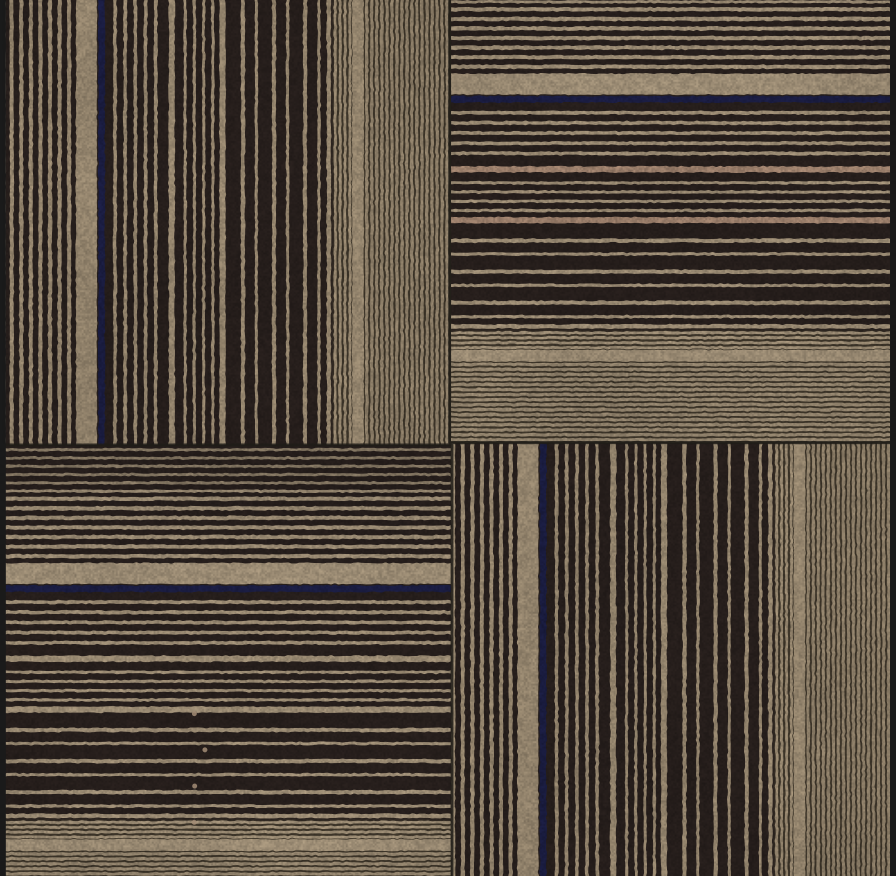
Give the GLSL for this pattern, as a WebGL 1 fragment shader.

```glsl
precision highp float;
// Four striped carpet tiles, quarter-turned in a checkerboard, with woven grain and lint.
uniform vec2 u_resolution;

float hash(vec2 p) {
  vec3 q = fract(vec3(p.xyx) * 0.1031);
  q += dot(q, q.yzx + 33.33);
  return fract((q.x + q.y) * q.z);
}

float noise(vec2 p) {
  vec2 i = floor(p), f = fract(p);
  f = f * f * (3.0 - 2.0 * f);
  return mix(mix(hash(i), hash(i + vec2(1.0, 0.0)), f.x),
             mix(hash(i + vec2(0.0, 1.0)), hash(i + vec2(1.0, 1.0)), f.x), f.y);
}

// Antialiased coverage of a shape of the given half width.
float cover(float d, float halfWidth, float pixel) {
  return clamp((halfWidth - abs(d)) / pixel + 0.5, 0.0, 1.0);
}

// A run of evenly spaced stripes.
float run(float s, float first, float gap, float count, float halfWidth, float pixel) {
  float i = clamp(floor((s - first) / gap + 0.5), 0.0, count - 1.0);
  return cover(s - first - i * gap, halfWidth, pixel);
}

// Pale yarn across one tile, from loose stripes to the dense pinstripe edge.
float paleYarn(float s, float px) {
  float m = run(s, -32.0, 7.1, 6.0, 1.2, px);
  m = max(m, run(s, 10.0, 8.2, 7.0, 1.7, px));
  m = max(m, cover(s - 74.0, 9.0, px));
  m = max(m, run(s, 98.5, 8.7, 5.0, 1.5, px));
  m = max(m, run(s, 158.5, 7.9, 4.0, 1.25, px));
  m = max(m, run(s, 147.0, 43.5, 2.0, 2.6, px));
  m = max(m, run(s, 208.0, 26.6, 3.0, 1.7, px));
  m = max(m, run(s, 219.5, 26.8, 3.0, 1.3, px));
  m = max(m, cover(s - 281.5, 1.8, px));
  m = max(m, run(s, 287.0, 4.2, 4.0, 1.2, px));
  m = max(m, cover(s - 306.5, 5.0, px));
  return max(m, run(s, 314.0, 4.3, 17.0, 1.35, px));
}

void main() {
  // The canvas is 750 units tall, measured down from its top left corner.
  float px = 750.0 / u_resolution.y;
  vec2 p = vec2(gl_FragCoord.x, u_resolution.y - gl_FragCoord.y) * px;

  // Choose the tile and its stripe coordinate.
  float right = step(386.0, p.x);
  vec2 seam = vec2(mix(385.0, 387.0, step(380.0, p.y)), mix(381.0, 379.0, right));
  float lower = step(seam.y, p.y);
  float turned = abs(right - lower);
  float s = mix(p.x - 378.0 * right, p.y + 2.0 - 419.0 * lower, turned);
  float along = mix(p.y, p.x, turned);

  // Tufts make the stripe edges uneven.
  s += (noise(vec2(along * 0.3, s * 0.2) + 40.0 * vec2(right, lower)) - 0.5) * 1.1;

  // Dark ground, lifted where the pinstripes are dense.
  float dense = smoothstep(282.0, 288.0, s);
  vec3 ground = mix(vec3(0.145, 0.115, 0.105), vec3(0.23, 0.20, 0.155), dense);
  vec3 pale = mix(vec3(0.57, 0.51, 0.42), vec3(0.59, 0.53, 0.44), turned);
  pale *= 1.0 - 0.14 * smoothstep(6.0, -6.0, s) - 0.06 * smoothstep(311.0, 315.0, s);

  // Warmer yarn in the two accent stripes of the upper right tile.
  float accent = run(s, 147.0, 43.5, 2.0, 3.5, px);
  pale = mix(pale, vec3(0.60, 0.47, 0.40), accent * right * turned * 0.7);
  vec3 color = mix(ground, pale, paleYarn(s, px));
  color = mix(color, vec3(0.10, 0.11, 0.25), cover(s - 87.0, 2.8, px));

  // Woven grain and broad soft shading.
  float grain = noise(p * 0.65) + 0.6 * noise(p * 0.28 + 71.0) - 0.8;
  color *= 1.0 + 0.19 * grain + 0.08 * (noise(p * 0.012) - 0.5);

  // Lint specks on the lower left tile.
  for (int i = 0; i < 4; i++) {
    float k = float(i);
    vec2 speck = vec2(148.0 + 32.0 * hash(vec2(k, 7.0)), 611.0 + 31.0 * k);
    color = mix(color, vec3(0.64, 0.55, 0.46), 0.85 * cover(length(p - speck), 2.1, px));
  }

  // Dark joints between the tiles and at the outer sides.
  float joint = max(cover(p.x - seam.x, 1.2, px), cover(p.y - seam.y, 1.3, px));
  color = mix(color, vec3(0.12, 0.11, 0.09), joint * 0.85);
  float center = 383.5;
  float outside = 1.0 - cover(p.x - center, 378.5, px);
  color = mix(color, vec3(0.10, 0.10, 0.10), outside);

  gl_FragColor = vec4(color, 1.0);
}
```
